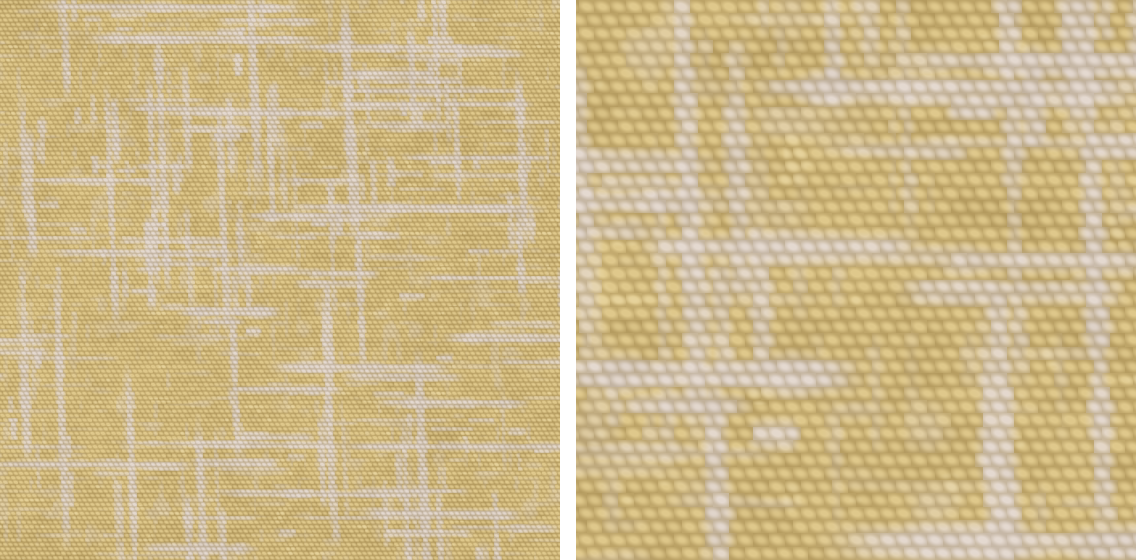
Left: the whole. Right: its middle third, enlarged.
A WebGL 2 fragment shader for this texture:

```glsl
#version 300 es
precision highp float;
// Ochre plain-weave cloth crossed by pale, frayed slub threads.

uniform vec2 u_resolution;
out vec4 fragColor;

const vec2 STITCHES = vec2(106.0, 126.0); // stitches across the canvas
const int GROUPS = 24;                    // thread clusters per direction
const int STRANDS = 6;                    // one long thread and its short companions

const vec3 OCHRE_SHADE = vec3(0.700, 0.600, 0.365);
const vec3 OCHRE_LIGHT = vec3(0.875, 0.785, 0.545);
const vec3 PALE_SHADE = vec3(0.745, 0.685, 0.610);
const vec3 PALE_LIGHT = vec3(0.895, 0.850, 0.815);
const vec3 FLECK = vec3(0.920, 0.850, 0.650);

vec2 hash22(vec2 p) {
  vec3 q = fract(p.xyx * vec3(0.1031, 0.1030, 0.0973));
  q += dot(q, q.yzx + 33.33);
  return fract((q.xx + q.yz) * q.zy);
}

float valueNoise(vec2 p) {
  vec2 cell = floor(p);
  vec2 f = fract(p);
  f = f * f * (3.0 - 2.0 * f);
  float low = mix(hash22(cell).x, hash22(cell + vec2(1, 0)).x, f.x);
  float high = mix(hash22(cell + vec2(0, 1)).x, hash22(cell + vec2(1, 1)).x, f.x);
  return mix(low, high, f.y);
}

// Staggered stitch grid: index in xy, offset from the stitch centre in zw
vec4 stitchGrid(vec2 uv) {
  vec2 q = uv * STITCHES;
  q.x += 0.5 * mod(floor(q.y), 2.0);
  return vec4(floor(q), fract(q) - 0.5);
}

// Height of one slanted oval stitch, 0 in the gaps and 1 on top
float stitchHeight(vec2 offset) {
  vec2 slanted = vec2(offset.x + 0.35 * offset.y, offset.y);
  return 1.0 - smoothstep(0.08, 0.66, length(slanted * vec2(0.95, 1.1)));
}

// A thread lying along x, with tapered ends and a ragged outline
float strand(vec2 p, float halfLength, float halfWidth, float seed) {
  float fray = valueNoise(vec2(p.x * 40.0, seed));
  float width = halfWidth * (0.55 + 0.9 * fray);
  float body = 1.0 - smoothstep(0.4 * width, 1.4 * width, abs(p.y));
  float ends = 1.0 - smoothstep(0.72, 1.0, abs(p.x) / halfLength + 0.15 * fray);
  return body * ends * (0.68 + 0.32 * fray);
}

// Clusters of threads along x; lean tilts the whole set
float slubs(vec2 p, float lean, float seed) {
  p.y += lean * (p.x - 0.5);
  float cover = 0.0;
  for (int g = 0; g < GROUPS; g++) {
    vec2 place = hash22(vec2(float(g), seed));
    float along = fract(float(g) * 0.618 + 0.4 * place.x);
    vec2 centre = vec2(along, (float(g) + 1.6 * place.y - 0.3) / float(GROUPS));
    for (int s = 0; s < STRANDS; s++) {
      vec2 key = vec2(float(g * STRANDS + s) + 0.5, seed + 7.0);
      vec2 size = hash22(key);
      vec2 shift = hash22(key + 51.0) - 0.5;
      bool leader = s == 0;
      vec2 local = p - centre - (leader ? vec2(0.0) : shift * vec2(0.36, 0.10));
      if (abs(local.y) > 0.02) continue;
      float halfLength = leader ? 0.08 + 0.21 * size.x : 0.018 + 0.11 * size.x * size.x;
      float halfWidth = leader ? 0.0050 + 0.0042 * size.y : 0.0036 + 0.0040 * size.y;
      float strength = leader ? 0.9 + 0.1 * size.y : 0.50 + 0.50 * size.y;
      cover = max(cover, strength * strand(local, halfLength, halfWidth, key.x * 3.0));
    }
  }
  return cover;
}

// Sparse worn dashes along x
float wear(vec2 p, float seed) {
  return smoothstep(0.68, 0.96, valueNoise(p * vec2(22.0, 90.0) + seed));
}

void main() {
  vec2 uv = gl_FragCoord.xy / u_resolution.y;

  // Woven ground with uneven yarn and soft tonal drift
  vec4 stitch = stitchGrid(uv);
  float height = stitchHeight(stitch.zw);
  float yarn = hash22(stitch.xy).x - 0.5;
  float streak = valueNoise(uv * vec2(14.0, 110.0)) - 0.5;
  float drift = valueNoise(uv * 5.0) + valueNoise(uv * 24.0 + 5.0) - 1.0;
  float light = 0.19 + 0.82 * height + 0.22 * yarn + 0.16 * streak + 0.15 * drift;
  light = clamp(light, 0.0, 1.0);
  vec3 colour = mix(OCHRE_SHADE, OCHRE_LIGHT, light);

  // Small bright flecks
  float fleck = smoothstep(0.80, 0.95, valueNoise(uv * vec2(52.0, 84.0) + 19.0));
  colour = mix(colour, FLECK, 0.6 * fleck * height);

  // Pale threads and wear, stepped by the weave
  vec2 stepped = uv - 0.40 * stitch.zw / STITCHES;
  float across = slubs(stepped, 0.008, 11.0);
  float upright = slubs(stepped.yx, 0.04, 83.0);
  float worn = max(wear(stepped, 3.0), wear(stepped.yx, 41.0));
  float pale = max(across, upright) + 0.3 * min(across, upright);
  pale = max(pale * (0.95 + 0.20 * height), 0.38 * worn);
  colour = mix(colour, mix(PALE_SHADE, PALE_LIGHT, light), clamp(pale, 0.0, 1.0));

  fragColor = vec4(colour, 1.0);
}
```
